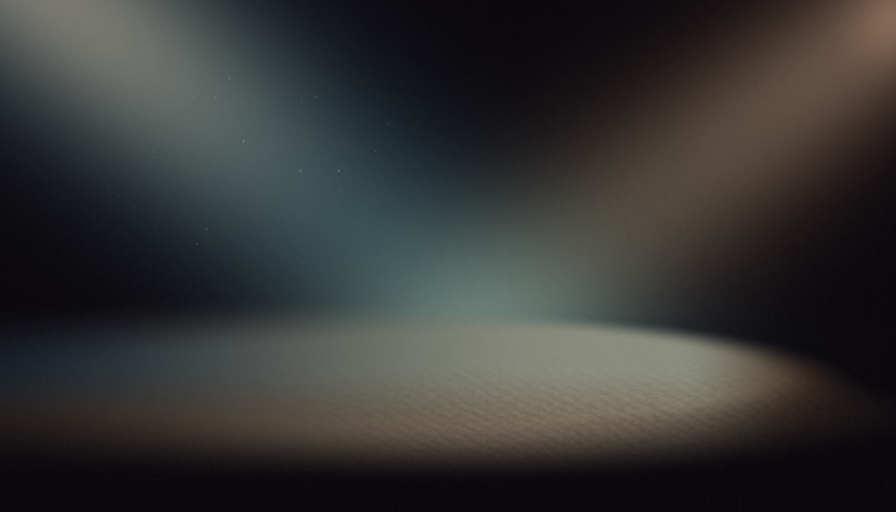
This background is drawn by a Shadertoy shader. Its source:

```glsl
// A dim stage: a teal beam and an amber beam cross above a softly lit, grainy oval floor.

const vec3 DARK = vec3(0.045, 0.033, 0.052);
const vec3 SILVER = vec3(0.43, 0.44, 0.39);
const vec3 TEAL = vec3(0.12, 0.235, 0.245);
const vec3 AMBER = vec3(0.35, 0.285, 0.215);
const vec3 OLIVE = vec3(0.255, 0.235, 0.175);

float hash(vec2 p) {
    return fract(sin(dot(p, vec2(127.1, 311.7))) * 43758.5453);
}

float noise(vec2 p) {
    vec2 i = floor(p), f = fract(p);
    f = f * f * (3.0 - 2.0 * f);
    return mix(mix(hash(i), hash(i + vec2(1, 0)), f.x),
               mix(hash(i + vec2(0, 1)), hash(i + vec2(1, 1)), f.x), f.y);
}

// Soft light along a line; each channel has its own width, so the fringe is tinted
vec3 beam(vec2 p, vec2 from, vec2 to, vec3 nearColor, vec3 farColor, vec3 width, float spread) {
    vec2 axis = normalize(to - from), rel = p - from;
    float t = clamp(dot(rel, axis) / distance(from, to), 0.0, 1.0);
    float across = axis.x * rel.y - axis.y * rel.x;
    vec3 d = across / (width * (1.0 + spread * t));
    return mix(nearColor, farColor, smoothstep(0.0, 0.95, t)) * exp(-d * d);
}

// Coverage of the floor oval: crisp at the far right rim, feathered left and below
float floorMask(vec2 p, vec2 center) {
    vec2 rel = p - center;
    float radiusX = rel.x < 0.0 ? 1.2 : 0.75;
    float q = length(rel / vec2(radiusX, 0.13));
    float feather = mix(0.42, 0.13, smoothstep(0.3, 1.2, p.x));
    feather = mix(feather, 0.48, smoothstep(0.02, -0.08, rel.y));
    return 1.0 - smoothstep(1.0 - feather, 1.0 + feather, q);
}

// Cool light at the back, warm light in front, brown at the right rim
vec3 floorColor(vec2 p) {
    float lit = smoothstep(-0.15, 1.2, p.x);
    vec3 cool = mix(vec3(0.09, 0.12, 0.16), vec3(0.54, 0.55, 0.49), lit);
    vec3 warm = mix(vec3(0.16, 0.13, 0.115), vec3(0.47, 0.42, 0.35), lit);
    vec3 color = mix(warm, cool, smoothstep(0.16, 0.29, p.y));
    return mix(color, vec3(0.31, 0.24, 0.18), smoothstep(1.32, 1.6, p.x));
}

// Fine ripples and speckle, strongest near the front
float floorTexture(vec2 p) {
    float warp = noise(p * vec2(9.0, 24.0)) * 5.0;
    float ripple = sin(p.x * 170.0 + p.y * 330.0 + warp);
    float speckle = noise(p * vec2(150.0, 260.0)) - 0.5;
    float front = smoothstep(0.33, 0.17, p.y) * smoothstep(0.4, 1.0, p.x);
    return front * (0.025 * ripple + 0.1 * speckle);
}

// Sparse motes, at most one per grid cell
float dust(vec2 p, float cells) {
    vec2 id = floor(p * cells);
    vec2 spot = 0.2 + 0.6 * vec2(hash(id + 3.1), hash(id + 8.7));
    float d = length(fract(p * cells) - spot) / cells;
    float present = step(0.9, hash(id));
    return present * hash(id + 5.3) * smoothstep(0.0035, 0.0005, d);
}

void mainImage(out vec4 fragColor, in vec2 fragCoord) {
    vec2 p = fragCoord / iResolution.y;
    p.x *= 1.753 * iResolution.y / iResolution.x;

    // Beams in the dark air
    vec3 color = DARK;
    color += beam(p, vec2(0.10, 1.02), vec2(0.88, 0.40), SILVER, TEAL,
                  vec3(0.195, 0.215, 0.225), 0.05);
    color += beam(p, vec2(1.76, 0.97), vec2(1.06, 0.44), AMBER, OLIVE,
                  vec3(0.15, 0.145, 0.14), 0.45);
    vec2 lamp = p - vec2(1.75, 0.96);
    color += vec3(0.12, 0.09, 0.07) * exp(-dot(lamp, lamp) / 0.008);

    // Motes in the left beam
    vec2 cloud = (p - vec2(0.52, 0.64)) / vec2(0.28, 0.18);
    color += 0.3 * dust(p, 28.0) * exp(-dot(cloud, cloud));

    // Air fades to black below the horizon, then the floor covers it
    color = mix(DARK, color, smoothstep(0.20, 0.40, p.y));
    vec3 ground = floorColor(p) * (1.0 + floorTexture(p));
    color = mix(color, ground, floorMask(p, vec2(0.85, 0.245)));

    // Faint film grain
    color += 0.012 * (hash(floor(p * 290.0)) - 0.5);
    fragColor = vec4(clamp(color, 0.0, 1.0), 1.0);
}
```
